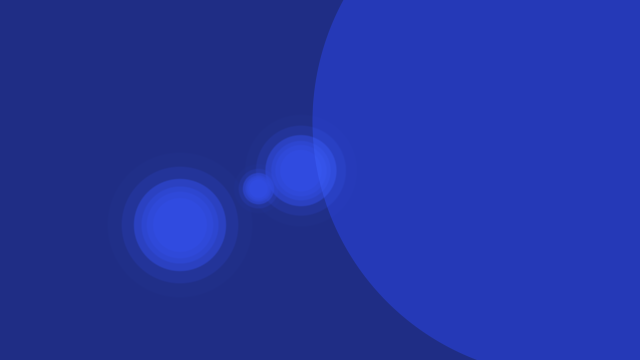
This background is drawn by a WebGL 2 fragment shader. Its source:

```glsl
#version 300 es
precision highp float;
// Deep blue backdrop with three stepped round glows and one large light disc.
// Each glow is a stack of concentric discs that adds up to a banded falloff;
// the big disc is screened over everything, so the glows shine through it.

uniform vec2 u_resolution;
out vec4 outColor;

// Coverage of a disc with an edge of the given softness.
float disc(vec2 p, vec2 center, float radius, float softness) {
    return 1.0 - smoothstep(-softness, softness, length(p - center) - radius);
}

// Opacity of a banded glow, from a faint halo to a solid core.
float bandedGlow(vec2 p, vec2 center, float radius, float softness) {
    // x: band radius relative to the glow, y: opacity added inside it
    vec2 bands[6] = vec2[6](
        vec2(1.24, 0.04), vec2(1.00, 0.18), vec2(0.79, 0.44),
        vec2(0.66, 0.16), vec2(0.57, 0.10), vec2(0.46, 0.08));
    float opacity = 0.0;
    for (int i = 0; i < 6; i++) {
        opacity += bands[i].y * disc(p, center, radius * bands[i].x, softness);
    }
    return opacity;
}

vec3 screenBlend(vec3 base, vec3 light) {
    return 1.0 - (1.0 - base) * (1.0 - light);
}

void main() {
    // Units of canvas height, origin at the lower left
    vec2 p = gl_FragCoord.xy / u_resolution.y;
    float pixel = 1.0 / u_resolution.y;

    vec3 color = vec3(0.122, 0.178, 0.520);

    // Glows: center in xy, radius in z
    vec3 glows[3] = vec3[3](
        vec3(0.500, 0.375, 0.162),
        vec3(0.836, 0.526, 0.125),
        vec3(0.718, 0.476, 0.055));
    for (int i = 0; i < 3; i++) {
        float glow = bandedGlow(p, glows[i].xy, glows[i].z, max(pixel, 0.003));
        color = mix(color, vec3(0.190, 0.295, 0.880), glow);
    }

    // Large translucent disc cut off by the right side
    float cover = disc(p, vec2(1.576, 0.662), 0.708, 0.7 * pixel);
    color = screenBlend(color, vec3(0.027, 0.057, 0.410) * cover);

    outColor = vec4(color, 1.0);
}
```
